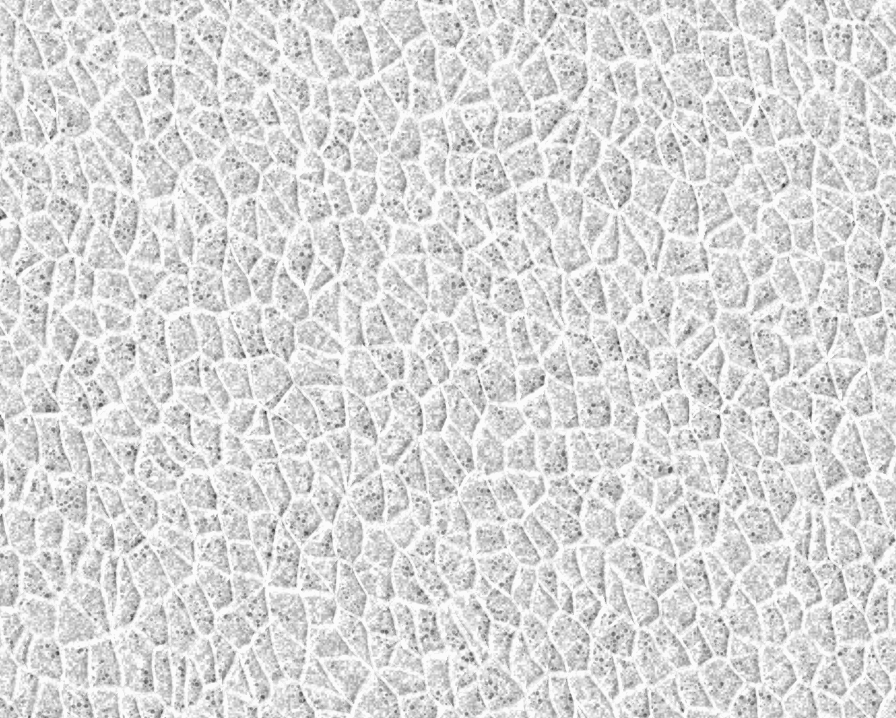
Give the GLSL for this texture, as a WebGL 2 fragment shader.

```glsl
#version 300 es
precision highp float;
// Pale pebbled leather: raised skewed cells, bright creases, small pits and fine grain.

uniform vec2 u_resolution;
out vec4 fragColor;

// Lengths are fractions of the canvas height; frequencies are per canvas height.
const vec2  PEBBLE_FREQ  = vec2(26.0, 17.5);
const float PEBBLE_SKEW  = 0.27;
const vec2  WRINKLE_FREQ = vec2(19.0, 12.0);
const float WRINKLE_SKEW = -0.75;
const float WARP_SIZE    = 0.0075;
const float PIT_FREQ     = 135.0;
const float GRAIN_FREQ   = 370.0;
const vec2  SHADOW_DIR   = vec2(0.88, -0.47);

const float BASE_TONE     = 0.835;
const float CREASE_LIGHT  = 0.115;
const float WRINKLE_LIGHT = 0.085;
const float SHADOW_DEPTH  = 0.20;
const float RIM_LIGHT     = 0.055;
const float PIT_DEPTH     = 0.32;
const float GRAIN_FINE    = 0.25;
const float GRAIN_COARSE  = 0.19;

vec2 hash2(vec2 p) {
    vec3 q = fract(p.xyx * vec3(0.1031, 0.1030, 0.0973));
    q += dot(q, q.yzx + 33.33);
    return fract((q.xx + q.yz) * q.zy);
}

float valueNoise(vec2 p) {
    vec2 cell = floor(p), f = fract(p);
    f = f * f * (3.0 - 2.0 * f);
    float low  = mix(hash2(cell).x, hash2(cell + vec2(1, 0)).x, f.x);
    float high = mix(hash2(cell + vec2(0, 1)).x, hash2(cell + vec2(1, 1)).x, f.x);
    return mix(low, high, f.y);
}

// Layered sines that bend the creases.
vec2 warp(vec2 p) {
    vec2 slow = sin(p.yx * vec2(13.0, 11.0) + 2.0 * sin(p * vec2(7.0, 9.0)));
    vec2 fast = sin(p.yx * vec2(71.0, 63.0) + 2.0 * sin(p * vec2(37.0, 45.0)));
    return WARP_SIZE * (slow + 0.3 * fast);
}

// Cellular border: x = distance to the border, yz = direction across it.
vec3 cellBorder(vec2 p) {
    vec2 cell = floor(p), f = fract(p);
    vec2 nearCell = vec2(0.0), nearSite = vec2(0.0);
    float nearest = 9.0;
    for (int y = -1; y <= 1; y++)
    for (int x = -1; x <= 1; x++) {
        vec2 offset = vec2(x, y);
        vec2 site = offset + hash2(cell + offset) - f;
        float d = dot(site, site);
        if (d < nearest) { nearest = d; nearCell = offset; nearSite = site; }
    }
    vec3 border = vec3(9.0, 0.0, 0.0);
    for (int y = -2; y <= 2; y++)
    for (int x = -2; x <= 2; x++) {
        if (x == 0 && y == 0) continue;
        vec2 offset = nearCell + vec2(x, y);
        vec2 site = offset + hash2(cell + offset) - f;
        vec2 across = normalize(site - nearSite);
        float d = dot(0.5 * (site + nearSite), across);
        if (d < border.x) border = vec3(d, across);
    }
    return border;
}

// Round pits of random size, one per grid cell.
float pits(vec2 p) {
    vec2 cell = floor(p), f = fract(p);
    float depth = 0.0;
    for (int y = -1; y <= 1; y++)
    for (int x = -1; x <= 1; x++) {
        vec2 offset = vec2(x, y);
        float size = hash2(cell + offset + 57.0).x;
        float radius = 0.1 + 0.55 * size * size;
        float d = length(offset + hash2(cell + offset) - f);
        depth = max(depth, size * (1.0 - smoothstep(0.35 * radius, radius, d)));
    }
    return depth;
}

void main() {
    vec2 p = gl_FragCoord.xy / u_resolution.y;
    vec2 bent = p + warp(p);

    // Pebbles: crease line, shaded far side and lit near side.
    vec3 pebble = cellBorder(vec2(bent.x + PEBBLE_SKEW * bent.y, bent.y) * PEBBLE_FREQ);
    float side = dot(pebble.yz, SHADOW_DIR);
    float slope = 1.0 - smoothstep(0.04, 0.34, pebble.x);
    float patchiness = valueNoise(p * 31.0 + 5.0);
    float creaseWidth = 0.07 + 0.09 * valueNoise(p * 19.0);
    float crease = 1.0 - smoothstep(0.02, creaseWidth, pebble.x);

    // Long thin wrinkles that cross the pebbles.
    vec3 wrinkle = cellBorder(vec2(bent.x + WRINKLE_SKEW * bent.y, bent.y) * WRINKLE_FREQ + 40.0);
    float fold = (1.0 - smoothstep(0.01, 0.075, wrinkle.x)) * (0.35 + patchiness);

    // Surface detail, calmer on the creases.
    float pitMask = smoothstep(0.25, 0.7, valueNoise(p * 43.0 + 20.0)) * (1.0 - 0.8 * max(crease, min(fold, 1.0)));
    float grain = GRAIN_FINE * (valueNoise(p * GRAIN_FREQ) - 0.5)
                + GRAIN_COARSE * (valueNoise(p * GRAIN_FREQ * 0.47 + 80.0) - 0.5);

    float tone = BASE_TONE + grain * (1.0 - 0.4 * crease);
    tone -= SHADOW_DEPTH * max(side, 0.0) * slope * (1.0 - crease) * (0.45 + patchiness);
    tone += RIM_LIGHT * max(-side, 0.0) * slope;
    tone += CREASE_LIGHT * crease + WRINKLE_LIGHT * fold;
    tone -= PIT_DEPTH * pits(p * PIT_FREQ) * pitMask;
    fragColor = vec4(vec3(clamp(tone, 0.0, 0.985)), 1.0);
}
```
